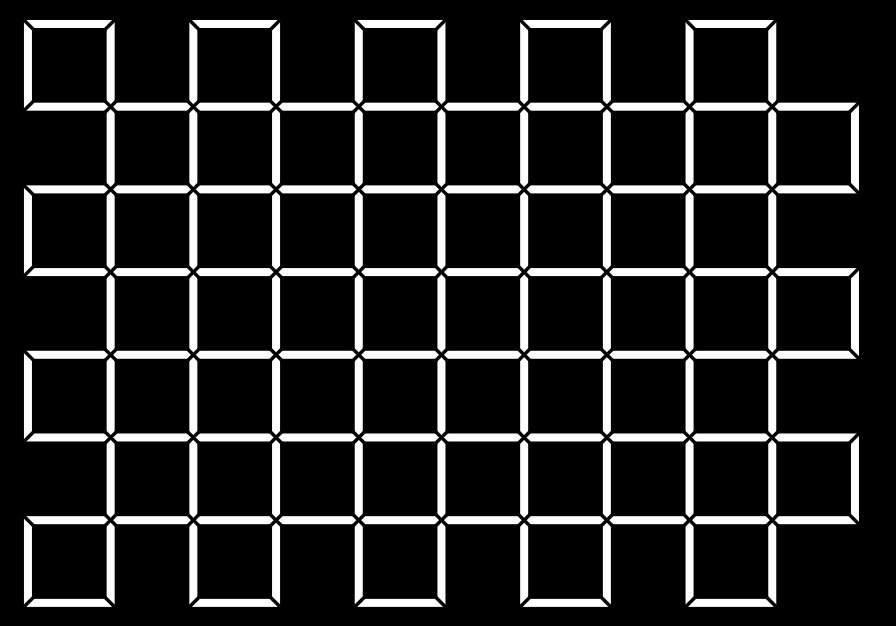
Reproduce this pattern procedurally as a WebGL 1 fragment shader.

```glsl
precision highp float;
// Checkerboard of white square outlines on black, ten cells by seven.
// Each outline is a box distance ring; thin diagonal gaps mitre its corners,
// and cross into an X wherever two squares meet.

uniform vec2 u_resolution;

#define CELLS vec2(10.0, 7.0)
#define CELL_SIZE 0.0923            // fraction of canvas width
#define GRID_ORIGIN vec2(0.0312, 0.0258)
#define LINE_WIDTH 0.097            // in cells
#define GAP_WIDTH 0.042             // in cells
#define LINE_COLOR vec3(0.995)
#define BACKGROUND vec3(0.0)

// Coverage of the region where dist < 0, smoothed over one pixel.
float coverage(float dist, float pixel) {
  return clamp(0.5 - dist / pixel, 0.0, 1.0);
}

// 1 when the cell lies on the board and has even parity.
float hasSquare(vec2 cell) {
  vec2 inside = step(vec2(0.0), cell) * step(cell, CELLS - 1.0);
  return inside.x * inside.y * (1.0 - mod(cell.x + cell.y, 2.0));
}

// Distance to the outline band of a unit square with sharp corners.
float outlineDistance(vec2 fromCenter) {
  vec2 a = abs(fromCenter);
  return abs(max(a.x, a.y) - 0.5) - 0.5 * LINE_WIDTH;
}

// Distance to the diagonal gaps around the nearest grid corner.
float gapDistance(vec2 p) {
  vec2 corner = floor(p + 0.5);
  vec2 q = p - corner;
  float rising = abs(q.x - q.y);
  float falling = abs(q.x + q.y);
  bool evenCorner = mod(corner.x + corner.y, 2.0) < 0.5;
  float dist = evenCorner ? rising : falling;

  // Inner corners are shared by two squares and get both diagonals.
  vec2 inner = step(vec2(0.5), corner) * step(corner, CELLS - 0.5);
  if (inner.x * inner.y > 0.5) dist = min(rising, falling);
  return dist * 0.70711 - 0.5 * GAP_WIDTH;
}

void main() {
  vec2 p = (gl_FragCoord.xy / u_resolution.x - GRID_ORIGIN) / CELL_SIZE;
  float pixel = 1.0 / (u_resolution.x * CELL_SIZE);

  // Union of the outlines in the surrounding cells.
  float lineDist = 1.0;
  for (int j = -1; j <= 1; j++) {
    for (int i = -1; i <= 1; i++) {
      vec2 cell = floor(p) + vec2(float(i), float(j));
      if (hasSquare(cell) > 0.5) {
        lineDist = min(lineDist, outlineDistance(p - cell - 0.5));
      }
    }
  }

  float ink = coverage(lineDist, pixel) * (1.0 - coverage(gapDistance(p), pixel));
  gl_FragColor = vec4(mix(BACKGROUND, LINE_COLOR, ink), 1.0);
}
```
